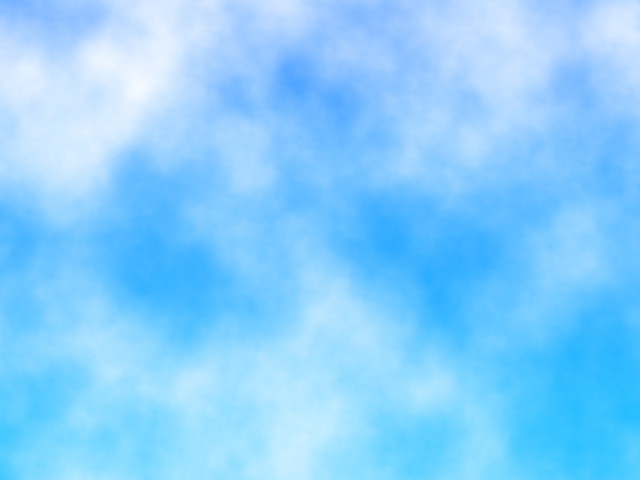
Write a WebGL 2 fragment shader that draws this texture.

```glsl
#version 300 es
precision highp float;
// Soft white clouds drifting over a bright blue sky gradient.

uniform vec2 u_resolution;
out vec4 fragColor;

float hash(vec2 p) {
    return fract(sin(dot(p, vec2(127.1, 311.7))) * 43758.5453);
}

// Value noise with quintic interpolation
float valueNoise(vec2 p) {
    vec2 cell = floor(p);
    vec2 f = fract(p);
    vec2 w = f * f * f * (f * (f * 6.0 - 15.0) + 10.0);
    float low = mix(hash(cell), hash(cell + vec2(1.0, 0.0)), w.x);
    float high = mix(hash(cell + vec2(0.0, 1.0)), hash(cell + vec2(1.0, 1.0)), w.x);
    return mix(low, high, w.y);
}

// Octaves are rotated so that the lattice does not show
float fbm(vec2 p) {
    mat2 turn = mat2(0.8, 0.6, -0.6, 0.8);
    float sum = 0.0;
    float total = 0.0;
    float amplitude = 0.5;
    for (int i = 0; i < 6; i++) {
        sum += amplitude * valueNoise(p);
        total += amplitude;
        p = turn * p * 2.03 + vec2(17.3, 9.1);
        amplitude *= 0.5;
    }
    return sum / total;
}

void main() {
    vec2 uv = gl_FragCoord.xy / u_resolution;
    vec2 p = gl_FragCoord.xy / u_resolution.y;

    // Sky: cyan at the bottom, deeper blue at the top
    vec3 sky = mix(vec3(0.10, 0.74, 1.0), vec3(0.11, 0.63, 1.0), smoothstep(0.0, 0.6, uv.y));
    sky = mix(sky, vec3(0.20, 0.55, 1.0), smoothstep(0.5, 1.0, uv.y));

    // Clouds
    float cover = smoothstep(0.05, 0.98, fbm(p * 3.1 + vec2(4.2, 7.6)));
    fragColor = vec4(mix(sky, vec3(0.98, 0.99, 1.0), cover), 1.0);
}
```
